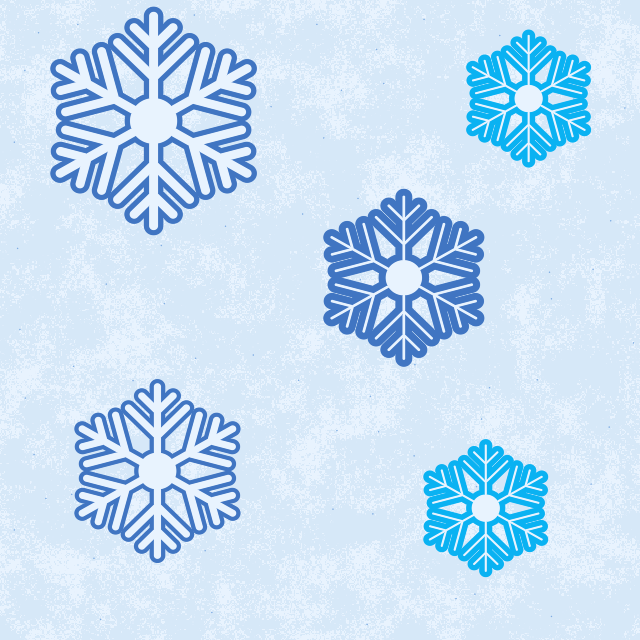
Write a WebGL 2 fragment shader that draws this pattern.

```glsl
#version 300 es
precision highp float;
// Blue and cyan snowflakes scattered over pale, frosty speckled paper.

uniform vec2 u_resolution;
out vec4 outColor;

// Colours
const vec3 PAPER = vec3(0.840, 0.908, 0.974);
const vec3 FROST = vec3(0.910, 0.951, 0.996);
const vec3 BLUE  = vec3(0.25, 0.46, 0.76);
const vec3 CYAN  = vec3(0.04, 0.70, 0.95);
const vec3 FLECK = vec3(0.50, 0.68, 0.89);

// Paper grain
const float GRAIN_CELLS = 512.0;
const float FROST_LEVEL = 0.615;
const float FROST_SOFT  = 0.035;
const float FLECK_CELLS = 11.0;
const float FLECK_SHARE = 0.6;
const float FLECK_SIZE  = 0.0011;

// Snowflake geometry, in units of its outer radius
const float SECTOR    = radians(60.0);
const float WIDEN     = 1.03;
const float ARM_END   = 0.915;
const float HUB       = 0.20;
const vec2 INNER_TWIG = vec2(0.38, 0.305); // start on the arm, reach
const vec2 OUTER_TWIG = vec2(0.65, 0.165);
const vec2 BOLD_WIDTH = vec2(0.038, 0.083); // half widths: line, outline
const vec2 FINE_WIDTH = vec2(0.015, 0.093);

// Styles of snowflake
const float BOLD = 0.0, FINE = 1.0, ICY = 2.0;

// Centre x, centre y, radius, style
const int FLAKE_COUNT = 5;
const vec4 FLAKES[FLAKE_COUNT] = vec4[](
  vec4(0.240, 0.811, 0.179, BOLD),
  vec4(0.826, 0.846, 0.107, ICY),
  vec4(0.631, 0.566, 0.138, FINE),
  vec4(0.246, 0.264, 0.144, BOLD),
  vec4(0.759, 0.206, 0.107, ICY));

float hash(vec2 p) {
  vec3 q = fract(p.xyx * 0.1031);
  q += dot(q, q.yzx + 33.33);
  return fract((q.x + q.y) * q.z);
}

float valueNoise(vec2 p) {
  vec2 i = floor(p), f = fract(p);
  f = f * f * (3.0 - 2.0 * f);
  return mix(mix(hash(i), hash(i + vec2(1, 0)), f.x),
             mix(hash(i + vec2(0, 1)), hash(i + vec2(1, 1)), f.x), f.y);
}

float segment(vec2 p, vec2 a, vec2 b) {
  vec2 ab = b - a;
  return length(p - a - ab * clamp(dot(p - a, ab) / dot(ab, ab), 0.0, 1.0));
}

// Twig leaving the upright arm at 45 degrees
float twig(vec2 p, vec2 shape) {
  vec2 root = vec2(0.0, shape.x);
  return segment(p, root, root + shape.y);
}

// Distance to the centre lines, with six mirrored arms folded into one
float skeleton(vec2 p) {
  float angle = mod(atan(p.x, p.y) + 0.5 * SECTOR, SECTOR) - 0.5 * SECTOR;
  vec2 q = length(p) * vec2(sin(abs(angle)), cos(angle));
  float arm = segment(q, vec2(0.0), vec2(0.0, ARM_END));
  return min(arm, min(twig(q, INNER_TWIG), twig(q, OUTER_TWIG)));
}

float coverage(float dist, float pixel) {
  return 1.0 - smoothstep(-0.6 * pixel, 0.6 * pixel, dist);
}

vec3 frostyPaper(vec2 uv, float pixel) {
  // Cloudy patches broken up by fine grain
  vec2 grain = floor(uv * GRAIN_CELLS);
  vec2 g = grain / GRAIN_CELLS;
  float cloud = 0.40 * valueNoise(g * 17.0) + 0.32 * valueNoise(g * 43.0 + 7.0)
              + 0.28 * valueNoise(g * 190.0 + 19.0);
  cloud += 0.36 * (hash(grain + 5.0) - 0.5);
  vec3 color = mix(PAPER, FROST,
    smoothstep(FROST_LEVEL - FROST_SOFT, FROST_LEVEL + FROST_SOFT, cloud));

  // Sparse dark flecks
  vec2 cell = floor(uv * FLECK_CELLS);
  vec2 jitter = 0.1 + 0.8 * vec2(hash(cell + 31.0), hash(cell + 67.0));
  float fleck = length(uv - (cell + jitter) / FLECK_CELLS) - FLECK_SIZE;
  float present = step(hash(cell + 101.0), FLECK_SHARE);
  return mix(color, FLECK, present * coverage(fleck, pixel));
}

vec3 drawFlake(vec3 color, vec2 uv, vec4 flake, float pixel) {
  vec2 p = (uv - flake.xy) / flake.z;
  p.x /= WIDEN;
  vec2 width = flake.w == BOLD ? BOLD_WIDTH : FINE_WIDTH;
  vec3 ink = flake.w == ICY ? CYAN : BLUE;
  float line = min(skeleton(p) - width.x, length(p) - HUB);
  float outline = line - (width.y - width.x);
  float soft = pixel / flake.z;
  color = mix(color, ink, coverage(outline, soft));
  return mix(color, FROST, coverage(line, soft));
}

void main() {
  float pixel = 1.0 / min(u_resolution.x, u_resolution.y);
  vec2 uv = gl_FragCoord.xy * pixel;
  vec3 color = frostyPaper(uv, pixel);
  for (int i = 0; i < FLAKE_COUNT; i++) {
    color = drawFlake(color, uv, FLAKES[i], pixel);
  }
  outColor = vec4(color, 1.0);
}
```
